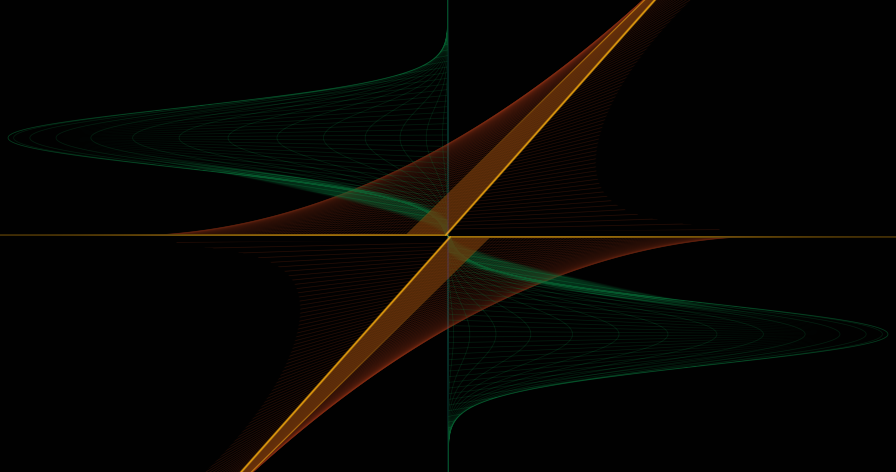
Give the GLSL for this background, as a WebGL 1 fragment shader.

```glsl
precision highp float;
uniform vec2 u_resolution;

// Lengths are fractions of the canvas height, measured from the centre.
const float LINE_WIDTH = 0.0020;
const float RAY_COUNT = 104.0;
const float RAY_REACH = 0.688;     // where the flattest ray leaves the axis
const float RAY_SHIFT = 0.606;     // drift of the ray start per unit of slope
const float RAY_GAIN = 0.21;
const float MAX_SLOPE = 1.125;
const float BAND_SLOPE = 0.985;    // slope at which the golden band begins
const float LEAF_LENGTH = 0.932;
const float LEAF_HEIGHT = 0.208;
const float LEAF_SPREAD = 0.064;
const float LEAF_COUNT = 14.0;
const float FAN_STEP = 0.0125;

const vec3 BACKGROUND = vec3(0.004, 0.004, 0.003);
const vec3 RUST = vec3(0.56, 0.18, 0.07);
const vec3 ORANGE = vec3(0.50, 0.25, 0.045);
const vec3 GOLD = vec3(0.95, 0.66, 0.06);
const vec3 GREEN = vec3(0.02, 0.46, 0.23);
const vec3 TEAL = vec3(0.05, 0.42, 0.36);

float pixel;

// Coverage of a line at a distance from its middle, dimmed below pixel width.
float stroke(float dist, float width) {
  float soft = max(width, pixel);
  return (1.0 - smoothstep(0.0, soft, abs(dist))) * min(1.0, width / pixel + 0.35);
}

float edge(float dist) {
  return smoothstep(-pixel, pixel, dist);
}

// Signed distance to the ray of a given slope; positive lies above it.
float rayDistance(vec2 p, float slope) {
  float height = slope * (p.x + RAY_REACH - RAY_SHIFT * slope);
  return (p.y - height) / sqrt(1.0 + slope * slope);
}

// Straight rays whose envelope is a parabola, cut by a curved right border.
vec3 rays(vec2 p) {
  float border = 0.235 + 1.05 * p.y * p.y + 0.0085 / (p.y + 0.006);
  float gap = 0.012 * step(0.0, p.x);
  float inside = edge(min(border, 0.575) - p.x) * edge(p.y - gap);
  float web = 0.0;
  for (float i = 1.0; i < RAY_COUNT; i++) {
    web += stroke(rayDistance(p, MAX_SLOPE * i / RAY_COUNT), LINE_WIDTH);
  }
  float dimming = mix(0.75, 1.0, smoothstep(-0.1, 0.15, p.x));
  return RUST * (1.0 - exp(-RAY_GAIN * web)) * inside * dimming;
}

// Coverage of the leaf: nested bell curves on the left, crossed by a fan.
float leaf(vec2 p) {
  float x = -p.x;
  float offset = (p.y - LEAF_HEIGHT) / LEAF_SPREAD;
  float bell = exp(-0.5 * offset * offset);
  float light = 0.0;
  for (float i = 0.0; i < LEAF_COUNT; i++) {
    float size = LEAF_LENGTH * (0.5 + 0.5 * cos(3.14159 * i / LEAF_COUNT));
    float slope = size * bell * offset / LEAF_SPREAD;
    float dist = (x - size * bell) / sqrt(1.0 + slope * slope);
    light += stroke(dist, LINE_WIDTH) * (i < 0.5 ? 0.4 : 0.18);
  }

  // Fan of fine lines within the outermost curve
  float inside = edge(LEAF_LENGTH * bell - x);
  float span = max(LEAF_LENGTH + 0.03 - x, 0.001);
  float turn = (p.y - LEAF_HEIGHT) / span / FAN_STEP;
  float fan = stroke((fract(turn) - 0.5) * FAN_STEP * span, LINE_WIDTH);
  light += 0.18 * fan * inside * smoothstep(0.1, 0.6, span);

  // Crowded band that sweeps down to the centre
  float reach = max(x, 0.0);
  float middle = 0.012 + 0.2 * pow(reach, 0.6);
  float halfWidth = 0.016 * (1.0 - smoothstep(0.05, 0.75, reach)) + 0.002;
  float band = 1.0 - smoothstep(halfWidth * 0.6, halfWidth * 1.2, abs(p.y - middle));
  light += band * (0.42 + 0.2 * fan) * (1.0 - smoothstep(0.2, 0.75, reach));
  return min(light, 0.75) * edge(x) * edge(p.y);
}

// Golden band between the two steepest rays, with bright borders.
vec3 goldenBand(vec2 p, vec3 color) {
  float upper = rayDistance(p, BAND_SLOPE);
  float lower = rayDistance(p, MAX_SLOPE);
  float above = edge(p.y);
  float fill = edge(-upper) * edge(lower) * above;
  color = mix(color, ORANGE * 0.9, 0.7 * fill);
  float rim = mix(0.1, 0.6, smoothstep(0.1, 0.5, p.y));
  color = mix(color, GOLD, rim * stroke(upper, LINE_WIDTH * 1.3) * above);
  return mix(color, GOLD, 0.9 * stroke(lower, LINE_WIDTH * 2.0) * above);
}

// Golden horizontal axis and teal vertical axis.
vec3 axes(vec2 p) {
  float across = stroke(p.y - 0.002, LINE_WIDTH * 1.5) * edge(-p.x);
  across += stroke(p.y + 0.002, LINE_WIDTH * 1.5) * edge(p.x);
  float upright = stroke(p.x, LINE_WIDTH * 1.3);
  float goldFade = mix(0.85, 0.35, smoothstep(0.2, 0.95, abs(p.x)));
  float tealFade = mix(0.75, 0.4, smoothstep(0.1, 0.5, abs(p.y)));
  return GOLD * across * goldFade + TEAL * upright * tealFade;
}

void main() {
  pixel = 1.0 / u_resolution.y;
  vec2 p = (gl_FragCoord.xy - 0.5 * u_resolution) * pixel;
  // Half-turn symmetry about the centre
  vec2 q = p.y < 0.0 ? -p : p;
  float cover = leaf(q);
  vec3 color = BACKGROUND + rays(q) * (1.0 - cover) + GREEN * cover;
  color = max(goldenBand(q, color), axes(p));
  gl_FragColor = vec4(min(color, 1.0), 1.0);
}
```
